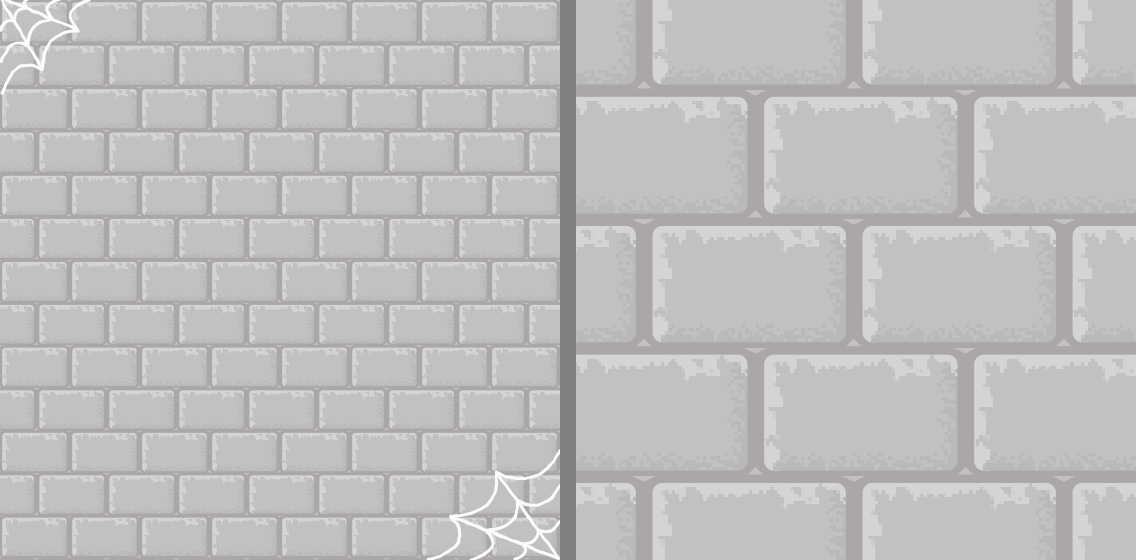
Left: the whole. Right: its middle third, enlarged.
Reproduce this texture procedurally as a Shadertoy shader.

```glsl
// Grey brick wall in running bond, 8 bricks across and 13 courses down, each
// brick a rounded box with grainy worn light edges and dithered shaded edges.
// Two corner cobwebs are built from straight spokes and sagging threads.

const float UNITS = 768.0;               // design units across the canvas
const vec2 PITCH = vec2(96.0, 58.85);    // brick spacing
const vec2 HALF_BRICK = vec2(44.2, 26.6);
const float GRAIN = 1.6;                 // size of one speck of wear

const vec3 MORTAR = vec3(0.665, 0.65, 0.665);
const vec3 FACE = vec3(0.755);
const vec3 SHADE = vec3(0.725);
const vec3 WORN = vec3(0.83);
const vec3 SILK = vec3(0.985);

float hash(vec2 p) {
    vec3 q = fract(p.xyx * vec3(0.1031, 0.103, 0.0973));
    q += dot(q, q.yzx + 33.33);
    return fract((q.x + q.y) * q.z);
}

float noise(vec2 p) {
    vec2 i = floor(p), f = fract(p);
    f = f * f * (3.0 - 2.0 * f);
    return mix(mix(hash(i), hash(i + vec2(1, 0)), f.x),
               mix(hash(i + vec2(0, 1)), hash(i + vec2(1, 1)), f.x), f.y);
}

float cover(float d, float px) {
    return clamp(0.5 - d / px, 0.0, 1.0);
}

float roundBox(vec2 p, vec2 halfSize, float radius) {
    vec2 q = abs(p) - halfSize + radius;
    return length(max(q, 0.0)) + min(max(q.x, q.y), 0.0) - radius;
}

// Triangle with its base centred on the origin and its tip along +y
float triangle(vec2 p, float halfWidth, float height) {
    return max(-p.y, p.y - height + abs(p.x) * height / halfWidth);
}

float segment(vec2 p, vec2 a, vec2 b) {
    vec2 v = b - a;
    return length(p - a - v * clamp(dot(p - a, v) / dot(v, v), 0.0, 1.0));
}

// Quadratic curve from a to b, pulled toward the hub
float thread(vec2 p, vec2 a, vec2 b, vec2 hub) {
    vec2 control = mix(0.5 * (a + b), hub, 0.32), last = a;
    float d = 1e5;
    for (int i = 1; i <= 8; i++) {
        float t = float(i) / 8.0;
        vec2 next = mix(mix(a, control, t), mix(control, b, t), t);
        d = min(d, segment(p, last, next));
        last = next;
    }
    return d;
}

// Three rings of threads across four radial directions
float web(vec2 p, vec2 hub, vec2 tips[4]) {
    float d = 1e5;
    for (int i = 0; i < 3; i++) {
        if (i > 0) d = min(d, segment(p, hub, tips[i]));
        for (int ring = 0; ring < 3; ring++) {
            float t = 1.0 - 0.33 * float(ring);
            d = min(d, thread(p, mix(hub, tips[i], t), mix(hub, tips[i + 1], t), hub));
        }
    }
    return d;
}

vec3 brickWall(vec2 p, float px) {
    // Courses spread slightly apart toward the middle of the wall
    p.y -= 3.2 * sin(3.14159 * p.y / UNITS);
    float course = floor(p.y / PITCH.y);
    float shift = mod(course, 2.0) < 0.5 ? -1.0 : 50.0;
    vec2 local = vec2(mod(p.x - shift, PITCH.x), p.y - course * PITCH.y);
    vec2 fromCentre = local - vec2(48.2, 29.6);

    // Wear on the top and left, dithered shade on the bottom and right
    vec2 speck = floor(local / GRAIN);
    vec2 q = (speck + 0.5) * GRAIN - vec2(48.2, 29.6);
    vec2 nearEdge = q + HALF_BRICK, farEdge = HALF_BRICK - q;
    float wear = 0.6 * noise(speck * 0.3) + 0.4 * noise(speck * 0.7 + 19.0);
    float limit = 0.2 + min(nearEdge.x, nearEdge.y) / 18.0;
    float shade = step(min(farEdge.x, farEdge.y) / 9.0, hash(speck + 7.0));
    vec3 face = mix(FACE, SHADE, shade);
    face = mix(face, WORN, smoothstep(-0.02, 0.02, wear - limit));

    // Small light chips at both ends of each upright joint
    float side = mod(local.x + 48.0, PITCH.x) - 48.0;
    float chip = min(triangle(vec2(side, local.y + 0.5), 6.0, 3.0),
                     triangle(vec2(side, 58.0 - local.y), 3.5, 3.5));
    vec3 color = mix(MORTAR, FACE, cover(chip, px));
    return mix(color, face, cover(roundBox(fromCentre, HALF_BRICK, 4.5), px));
}

void mainImage(out vec4 fragColor, in vec2 fragCoord) {
    vec2 uv = fragCoord / iResolution.xy;
    vec2 p = UNITS * vec2(uv.x, 1.0 - uv.y);   // y runs down the courses
    float px = UNITS / min(iResolution.x, iResolution.y);
    vec3 color = brickWall(p, px);

    // Hand-drawn wobble for the silk
    vec2 w = p + 2.0 * vec2(noise(p / 9.0), noise(p / 9.0 + 40.0)) - 1.0;
    float silk = min(
        web(w, vec2(0, -4), vec2[4](vec2(123, 0), vec2(108, 42), vec2(58, 95), vec2(3, 128))),
        web(w, vec2(766), vec2[4](vec2(768, 618), vec2(681, 648), vec2(618, 708), vec2(588, 768))));
    color = mix(color, SILK, cover(silk - 2.1, px));
    fragColor = vec4(color, 1.0);
}
```
